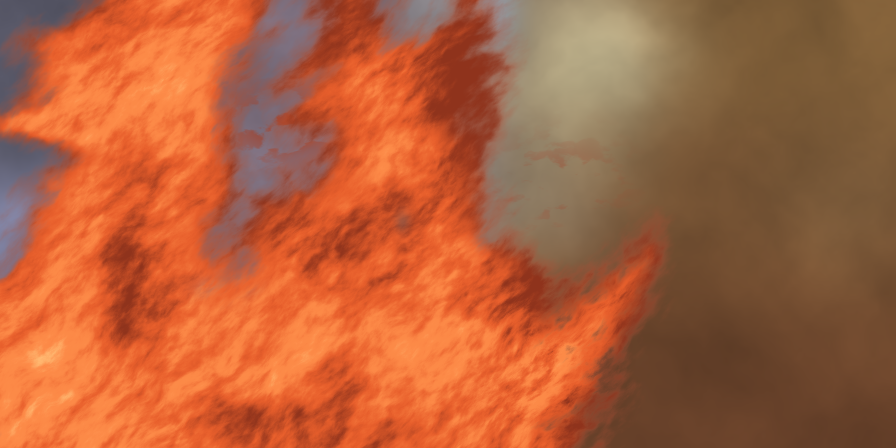
Reproduce this texture procedurally as a Shadertoy shader.

```glsl
// Wind-blown orange flames in front of blue haze and rolling brown smoke.

float hash(vec2 p) {
    vec3 q = fract(vec3(p.xyx) * 0.1031);
    q += dot(q, q.yzx + 33.33);
    return fract((q.x + q.y) * q.z);
}

float noise(vec2 p) {
    vec2 i = floor(p), f = fract(p);
    f = f * f * (3.0 - 2.0 * f);
    return mix(mix(hash(i), hash(i + vec2(1, 0)), f.x),
               mix(hash(i + vec2(0, 1)), hash(i + vec2(1, 1)), f.x), f.y);
}

// Layered noise centred on zero
float fbm(vec2 p) {
    float sum = 0.0, amp = 0.5;
    for (int i = 0; i < 5; i++) {
        sum += amp * (noise(p) - 0.5);
        p = p * 2.03 + 7.3;
        amp *= 0.52;
    }
    return sum;
}

// Smooth step that may run in either direction
float ramp(float a, float b, float x) {
    float t = clamp((x - a) / (b - a), 0.0, 1.0);
    return t * t * (3.0 - 2.0 * t);
}

float glow(vec2 p, vec2 centre, vec2 radius) {
    vec2 q = (p - centre) / radius;
    return exp(-dot(q, q));
}

float ellipse(vec2 p, vec2 centre, vec2 radius) {
    return (length((p - centre) / radius) - 1.0) * min(radius.x, radius.y);
}

float taper(vec2 p, vec2 a, vec2 b, float ra, float rb) {
    vec2 ab = b - a;
    float t = clamp(dot(p - a, ab) / dot(ab, ab), 0.0, 1.0);
    return length(p - a - ab * t) - mix(ra, rb, t);
}

// Signed outline of the fire, negative inside
float fireShape(vec2 p) {
    float right = 1.08 + 0.15 * ramp(0.55, 0.35, p.y) + 0.05 * ramp(0.35, 0.1, p.y);
    float left = 0.07 + 0.16 * ramp(0.87, 1.0, p.y) - 0.16 * ramp(0.48, 0.28, p.y);
    left += 0.09 * exp(-pow((p.y - 0.645) / 0.04, 2.0));
    left -= 0.10 * exp(-pow((p.y - 0.72) / 0.03, 2.0));
    float d = max(p.x - right, left - p.x);
    d = min(d, taper(p, vec2(1.14, 0.12), vec2(1.44, 0.41), 0.17, 0.01));
    // Openings between the flames
    float gap = taper(p, vec2(0.655, 1.05), vec2(0.57, 0.62), 0.065, 0.072);
    gap = min(gap, ellipse(p, vec2(0.66, 0.66), vec2(0.075, 0.07)));
    gap = min(gap, ellipse(p, vec2(0.54, 0.53), vec2(0.04, 0.07)));
    gap = min(gap, ellipse(p, vec2(0.95, 1.01), vec2(0.12, 0.08)));
    return max(d, -gap);
}

vec3 smokeColor(vec2 p) {
    vec2 q = p + 0.16 * vec2(fbm(p * 3.0), fbm(p * 3.0 + 19.0));
    float billow = fbm(q * 5.0 + 4.0);
    vec3 col = mix(vec3(0.40, 0.25, 0.16), vec3(0.50, 0.37, 0.22), ramp(0.0, 0.95, q.y));
    col = mix(col, vec3(0.52, 0.45, 0.36), ramp(1.55, 1.2, q.x) * ramp(0.28, 0.55, q.y));
    col = mix(col, vec3(0.75, 0.70, 0.55), 0.95 * glow(q, vec2(1.34, 0.87), vec2(0.17, 0.21)));
    col = mix(col, vec3(0.54, 0.41, 0.27), 0.5 * glow(q, vec2(1.9, 0.55), vec2(0.2, 0.16)));
    col = mix(col, vec3(0.43, 0.30, 0.19), 0.5 * glow(q, vec2(1.6, 0.6), vec2(0.2, 0.16)));
    col *= 1.0 + 0.3 * billow;
    // Blue haze behind the left side
    vec3 haze = mix(vec3(0.48, 0.49, 0.61), vec3(0.33, 0.33, 0.39), ramp(0.48, 0.7, p.y));
    haze = mix(haze, vec3(0.48, 0.43, 0.49), ramp(0.3, 0.5, p.x));
    haze = mix(haze, vec3(0.58, 0.56, 0.58), ramp(0.8, 0.95, p.x));
    col = mix(haze * (1.0 + 0.4 * billow), col, ramp(0.95, 1.2, p.x));
    return mix(col, vec3(0.58, 0.65, 0.72), 0.8 * glow(p, vec2(1.1, 0.98), vec2(0.06, 0.11)));
}

vec3 fireColor(float heat) {
    vec3 col = mix(vec3(0.56, 0.20, 0.11), vec3(0.91, 0.37, 0.17), ramp(0.0, 0.5, heat));
    col = mix(col, vec3(0.99, 0.54, 0.28), ramp(0.42, 0.8, heat));
    return mix(col, vec3(1.0, 0.73, 0.45), ramp(0.8, 1.15, heat));
}

void mainImage(out vec4 fragColor, in vec2 fragCoord) {
    vec2 p = fragCoord / iResolution.y;
    // Motion-blurred streaks run up and to the right
    vec2 warp = vec2(fbm(p * 5.0), fbm(p * 5.0 + 31.0));
    vec2 w = p + 0.05 * warp;
    vec2 s = vec2(dot(w, vec2(0.72, 0.69)), dot(w, vec2(-0.69, 0.72)));
    float streak = fbm(s * vec2(9.0, 21.0));
    float fine = fbm(s * vec2(26.0, 62.0) + 11.0);
    float patches = fbm(s * vec2(5.0, 9.0) + 43.0);
    float tongue = glow(p, vec2(1.28, 0.2), vec2(0.16, 0.22));

    // Ragged flame edge that melts into a red fringe
    float d = fireShape(p + 0.10 * warp) + 0.13 * streak + 0.05 * patches;
    d += (0.05 + 0.09 * tongue) * fine;
    float cover = ramp(0.03, -0.04, d);

    // Hot cores and dark red hollows
    float heat = 0.51 + 0.60 * streak + (0.55 + 0.7 * tongue) * fine + 0.5 * patches;
    heat += 0.22 * glow(p, vec2(0.25, 0.82), vec2(0.22, 0.2));
    heat += 0.24 * glow(p, vec2(0.12, 0.12), vec2(0.25, 0.16));
    heat += 0.20 * glow(p, vec2(0.95, 0.22), vec2(0.28, 0.13));
    heat -= 0.46 * glow(w, vec2(0.28, 0.36), vec2(0.06, 0.16));
    heat -= 0.26 * glow(w, vec2(0.76, 0.46), vec2(0.14, 0.13));
    heat -= 0.40 * glow(w, vec2(1.02, 0.79), vec2(0.10, 0.2));
    heat -= 0.36 * glow(w, vec2(1.15, 0.35), vec2(0.11, 0.1));
    heat -= 0.26 * glow(w, vec2(0.55, 0.05), vec2(0.22, 0.05));
    heat -= 0.26 * glow(w, vec2(0.77, 0.93), vec2(0.08, 0.16));
    heat -= 0.30 * ramp(-0.08, 0.02, d);

    vec3 col = smokeColor(p);
    // Red wisps in the gap and beside the flames
    float wisps = ramp(0.02, 0.14, fbm(w * vec2(14.0, 26.0) + 5.0));
    float wispArea = 0.4 * glow(p, vec2(1.25, 0.59), vec2(0.13, 0.09))
                   + 0.95 * glow(p, vec2(0.64, 0.72), vec2(0.13, 0.07));
    col = mix(col, vec3(0.64, 0.25, 0.16), wisps * wispArea);
    col = mix(col, vec3(0.68, 0.31, 0.21), 0.5 * ramp(0.08, 0.0, d));
    col = mix(col, fireColor(heat), cover);
    // Smoky pockets inside the flames
    float pocket = glow(w, vec2(0.51, 0.36), vec2(0.05, 0.03)) * ramp(0.15, -0.1, streak);
    col = mix(col, vec3(0.62, 0.42, 0.40), 0.9 * pocket);
    col = mix(col, vec3(0.50, 0.33, 0.29), 0.6 * glow(w, vec2(0.90, 0.51), vec2(0.015, 0.025)));
    fragColor = vec4(clamp(col, 0.0, 1.0), 1.0);
}
```
